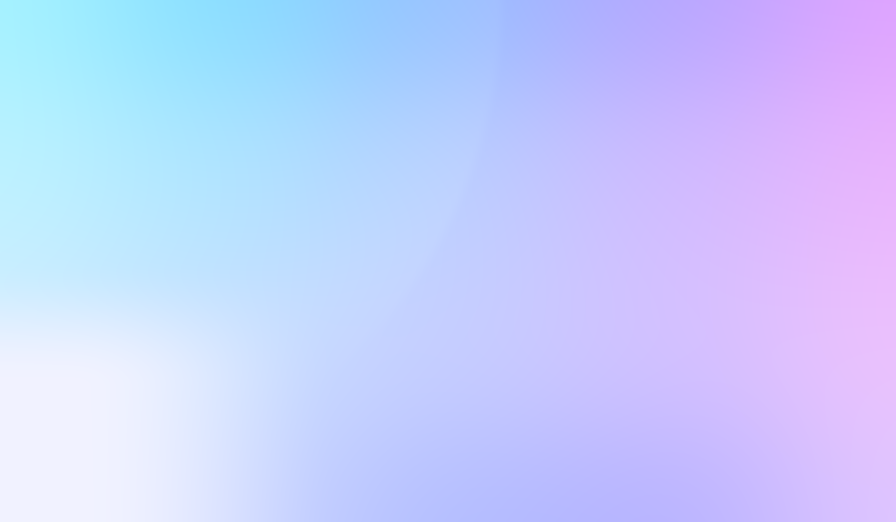
Reproduce this background procedurally as a WebGL 1 fragment shader.

```glsl
precision highp float;

uniform vec2 u_resolution;

#define STOP_SOFTNESS 2.0
#define GLOW_COLOR vec3(0.945, 0.95, 1.0)
#define GLOW_TOP vec2(0.50, 0.74)
#define GLOW_SIDE vec2(0.08, 0.38)
#define ARC_RADIUS 0.56
#define ARC_FADE 0.17
#define ARC_EDGE 0.008
#define ARC_TINT vec3(0.012, 0.016, 0.0)

// Bell-shaped influence of a colour stop, one unit apart
float influence(float offset) {
  return exp(-STOP_SOFTNESS * offset * offset);
}

// Smooth ramp through five evenly spaced colours
vec3 ramp(float x, vec3 a, vec3 b, vec3 c, vec3 d, vec3 e) {
  float s = x * 4.0;
  float wa = influence(s);
  float wb = influence(s - 1.0);
  float wc = influence(s - 2.0);
  float wd = influence(s - 3.0);
  float we = influence(s - 4.0);
  return (a * wa + b * wb + c * wc + d * wd + e * we) / (wa + wb + wc + wd + we);
}

// Four horizontal ramps blended from top to bottom
vec3 meshGradient(vec2 p) {
  vec3 top = ramp(p.x, vec3(0.65, 0.955, 1.0), vec3(0.51, 0.87, 1.0),
    vec3(0.58, 0.745, 1.0), vec3(0.70, 0.64, 1.0), vec3(0.885, 0.635, 1.0));
  vec3 upper = ramp(p.x, vec3(0.75, 0.955, 1.0), vec3(0.69, 0.90, 1.0),
    vec3(0.73, 0.815, 1.0), vec3(0.82, 0.73, 1.0), vec3(0.925, 0.705, 0.99));
  vec3 lower = ramp(p.x, vec3(0.82, 0.925, 1.0), vec3(0.79, 0.88, 1.0),
    vec3(0.78, 0.81, 1.0), vec3(0.83, 0.755, 1.0), vec3(0.94, 0.76, 0.99));
  vec3 bottom = ramp(p.x, vec3(0.90, 0.92, 1.0), vec3(0.80, 0.84, 1.0),
    vec3(0.69, 0.735, 1.0), vec3(0.70, 0.69, 1.0), vec3(0.88, 0.78, 1.0));

  float s = p.y * 3.0;
  float wt = influence(s);
  float wu = influence(s - 1.0);
  float wl = influence(s - 2.0);
  float wb = influence(s - 3.0);
  return (top * wt + upper * wu + lower * wl + bottom * wb) / (wt + wu + wl + wb);
}

void main() {
  // Canvas position measured from the upper left corner
  vec2 p = gl_FragCoord.xy / u_resolution;
  p.y = 1.0 - p.y;
  vec3 color = meshGradient(p);

  // Faint crease along a large arc
  float d = length(p * vec2(1.0, u_resolution.y / u_resolution.x));
  float crease = smoothstep(ARC_RADIUS - ARC_FADE, ARC_RADIUS, d)
    * (1.0 - smoothstep(ARC_RADIUS - ARC_EDGE, ARC_RADIUS + ARC_EDGE, d));
  color += ARC_TINT * crease * (1.0 - smoothstep(0.4, 0.8, p.y));

  // Pale glow in the lower left corner
  float glow = smoothstep(GLOW_TOP.x, GLOW_TOP.y, p.y)
    * (1.0 - smoothstep(GLOW_SIDE.x, GLOW_SIDE.y, p.x));
  color = mix(color, GLOW_COLOR, glow);

  gl_FragColor = vec4(clamp(color, 0.0, 1.0), 1.0);
}
```
